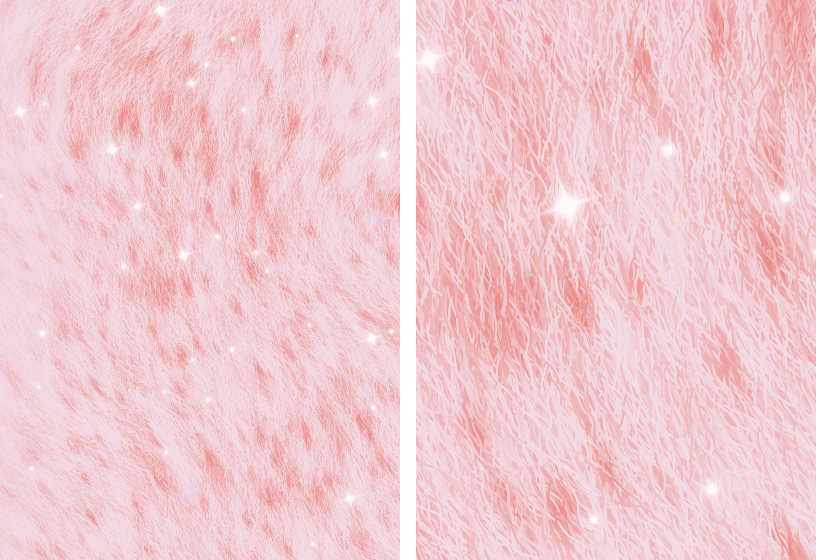
Left: the whole. Right: its middle third, enlarged.
Give the GLSL for this texture, as a Shadertoy shader.

```glsl
const vec3 DEEP_CORAL = vec3(0.922, 0.55, 0.54);
const vec3 PALE_PINK = vec3(0.954, 0.868, 0.900);
const vec3 LAVENDER = vec3(0.93, 0.85, 0.95);
const vec3 CREAM = vec3(0.98, 0.90, 0.78);
const int HAIR_LAYERS = 22;

vec3 hash3(vec2 cell, float seed) {
    vec3 h = fract(vec3(cell.xyx + seed * 17.31) * vec3(0.1031, 0.1030, 0.0973));
    h += dot(h, h.yxz + 33.33);
    return fract((h.xxy + h.yzz) * h.zyx);
}

vec2 rotateInto(vec2 v, float angle) {
    float c = cos(angle), s = sin(angle);
    return vec2(c * v.x + s * v.y, c * v.y - s * v.x);
}

float blob(vec2 p, vec2 center, float radius) {
    vec2 d = (p - center) / radius;
    return exp(-dot(d, d));
}

// Rolls values above the knee off towards one
float softLimit(float value, float knee) {
    float room = 1.0 - knee;
    float over = max(value - knee, 0.0);
    return max(min(value, knee), 0.0) + room * (1.0 - exp(-over / room));
}

// Direction in which the fur lies
float furAngle(vec2 p) {
    float crown = smoothstep(0.55, 0.88, p.y + 0.45 * (p.x - 0.36));
    float waves = 0.18 * sin(8.0 * p.x + 4.0 * p.y) + 0.16 * sin(13.0 * p.y - 7.0 * p.x);
    return mix(2.12, 1.12, crown) + waves;
}

// Tufts stretched along the fur, dark gaps stronger than light crests
float tufts(vec2 p, float size, float seed) {
    vec2 home = floor(p / size);
    float sum = 0.0;
    for (int k = 0; k < 9; k++) {
        vec2 cell = home + vec2(k % 3, k / 3) - 1.0;
        vec3 h = hash3(cell, seed);
        vec2 center = (cell + h.xy) * size;
        vec2 q = rotateInto(p - center, furAngle(center)) / size;
        sum += (2.0 * h.z - 1.0) * blob(q / vec2(0.56, 0.25), vec2(0.0), 1.0);
    }
    return min(sum, 0.5 * sum);
}

// One layer of thin wavy hairs: x = coverage, y = random tone
vec2 hairs(vec2 p, vec2 offset, float size, float width, float pixel, float seed) {
    vec2 home = floor((p + offset) / size);
    vec2 best = vec2(0.0);
    for (int k = 0; k < 9; k++) {
        vec2 cell = home + vec2(k % 3, k / 3) - 1.0;
        vec3 h = hash3(cell, seed);
        vec2 center = (cell + h.xy) * size - offset;
        float lean = 0.9 * (fract(h.z * 7.13) - 0.5);
        vec2 q = rotateInto(p - center, furAngle(center) + lean);
        float along = q.x / (0.95 * size);
        float bend = (fract(h.z * 23.7) - 0.5) * 0.5 * size;
        float wave = 0.03 * size * sin(7.0 * along + 40.0 * h.z);
        float across = abs(q.y + bend * along * along + wave);
        float taper = max(1.0 - along * along, 0.0);
        float cover = 1.0 - smoothstep(width - 0.5 * pixel, width + 0.5 * pixel, across);
        cover *= smoothstep(0.0, 0.4, taper);
        if (cover > best.x) best = vec2(cover, h.z);
    }
    return best;
}

// Scattered white glints, the largest with crossed rays
float glints(vec2 p, float size, float seed) {
    vec2 home = floor(p / size);
    float light = 0.0;
    for (int k = 0; k < 9; k++) {
        vec2 cell = home + vec2(k % 3, k / 3) - 1.0;
        vec3 h = hash3(cell, seed);
        float radius = 0.002 + 0.006 * pow(h.z, 4.0);
        vec2 q = abs(rotateInto(p - (cell + h.xy) * size, 0.3));
        float rays = exp(-q.x / (0.14 * radius) - q.y / (2.4 * radius))
                   + exp(-q.y / (0.14 * radius) - q.x / (2.4 * radius));
        float glow = blob(q, vec2(0.0), radius) + 0.3 * blob(q, vec2(0.0), 2.6 * radius);
        light += step(0.4, h.z) * (glow + rays * step(0.8, h.z));
    }
    return min(light, 1.0);
}

// Scattered translucent discs: x = coverage, y = random tint
vec2 discs(vec2 p, float size, float radius, float share, float seed) {
    vec2 cell = floor(p / size);
    vec3 h = hash3(cell, seed);
    vec2 center = (cell + mix(vec2(0.2), vec2(0.8), h.xy)) * size;
    float r = radius * (0.6 + 0.4 * h.x);
    float cover = 1.0 - smoothstep(0.65 * r, r, length(p - center));
    return vec2(cover * step(h.z, share), fract(h.z * 41.3));
}

void mainImage(out vec4 fragColor, in vec2 fragCoord) {
    float pixel = 1.0 / iResolution.y;
    vec2 p = fragCoord * pixel;
    float haze = 1.0 - smoothstep(0.0, 0.22, p.x + 0.03 * sin(9.0 * p.y));

    // Hairs stacked from the depth to the surface
    float lift = -0.3;
    float slide = 0.0;
    for (int i = 0; i < HAIR_LAYERS; i++) {
        float layer = float(i);
        vec2 hair = hairs(p, vec2(0.37, 0.23) * layer, 0.024, 0.00065, pixel, 3.0 + layer);
        float tone = mix(-0.36, 0.42, hair.y) + 0.08 * layer / float(HAIR_LAYERS);
        lift = mix(lift, tone, hair.x);
        slide = mix(slide, fract(hair.y * 13.7) - 0.5, hair.x);
    }

    // Broad shading, its edges combed into strands by the hairs
    float angle = furAngle(p);
    vec2 combed = p + 0.024 * slide * vec2(cos(angle), sin(angle));
    float parting = blob(p, vec2(0.25, 0.86), 0.15) + 0.7 * blob(p, vec2(0.48, 0.68), 0.11)
                  + 0.8 * blob(p, vec2(0.39, 0.06), 0.09) + 0.4 * blob(p, vec2(0.30, 0.42), 0.13);
    float shade = 0.87 - 0.25 * parting + 0.04 * haze;
    shade += mix(0.50, 0.28, haze) * tufts(combed, 0.070, 1.0);
    shade += mix(0.56, 0.28, haze) * tufts(combed, 0.031, 2.0);
    shade += lift * mix(1.0, 0.6, haze);
    vec3 color = mix(DEEP_CORAL, PALE_PINK, softLimit(shade, 0.78));
    color = mix(color, LAVENDER, 0.12 * haze);

    // Bokeh, iridescent flecks and sparkles
    vec2 bokeh = discs(p, 0.19, 0.022, 0.22, 31.0);
    color = mix(color, mix(LAVENDER, PALE_PINK, bokeh.y), 0.5 * bokeh.x);
    vec2 fleck = discs(p, 0.062, 0.004, 0.25, 32.0);
    color = mix(color, mix(LAVENDER, CREAM, step(0.5, fleck.y)), 0.6 * fleck.x);
    color = mix(color, vec3(1.0, 0.98, 0.98), glints(p, 0.115, 33.0));

    fragColor = vec4(color, 1.0);
}
```
